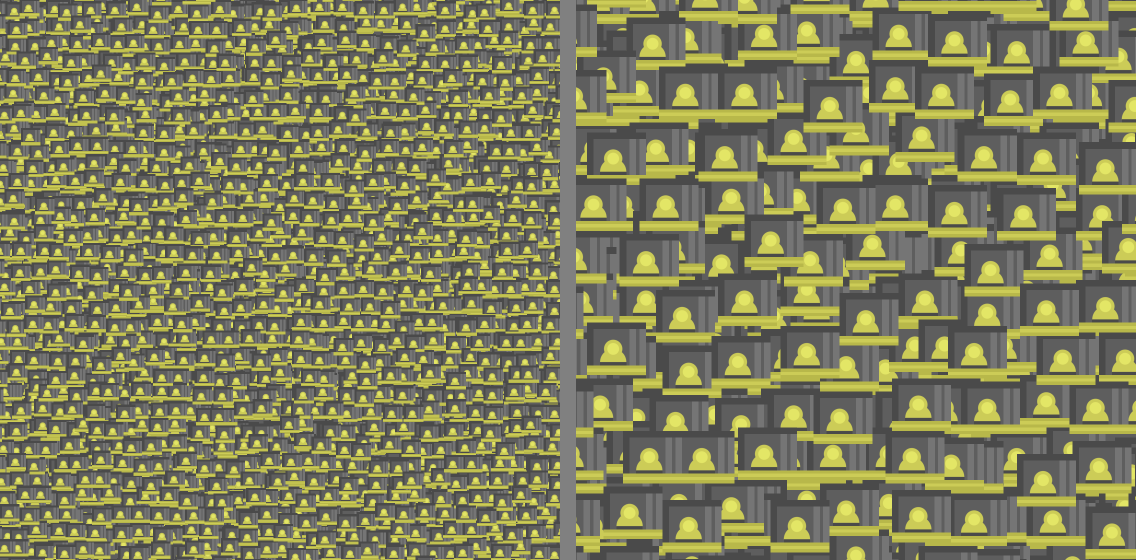
Left, the full canvas; right, a detail of the centre.
Write a Shadertoy shader that draws this pattern.

```glsl
const vec3 SHADOW = vec3(0.29);
const vec3 WALL   = vec3(0.37);
const vec3 PILLAR = vec3(0.46);
const vec3 OCHRE  = vec3(0.72, 0.72, 0.29);
const vec3 YELLOW = vec3(0.80, 0.80, 0.34);
const vec3 GLOW   = vec3(0.89, 0.90, 0.40);

const float UNITS = 512.0;            // layout units across the canvas
const vec2 TILE = vec2(18.0, 16.0);   // size of one tile
const vec2 CELL = vec2(19.0, 16.0);   // mean spacing of the tiles
const int LAYERS = 4;

vec3 hash3(vec3 p) {
    p = fract(p * vec3(0.1031, 0.1030, 0.0973));
    p += dot(p, p.yxz + 33.33);
    return fract((p.xxy + p.yxx) * p.zyx);
}

float gradientDot(vec2 corner, vec2 offset) {
    float angle = 6.2832 * hash3(vec3(corner, 7.0)).x;
    return dot(vec2(cos(angle), sin(angle)), offset);
}

float gradientNoise(vec2 p) {
    vec2 i = floor(p), f = fract(p);
    vec2 u = f * f * (3.0 - 2.0 * f);
    vec2 e = vec2(1.0, 0.0);
    float low  = mix(gradientDot(i, f), gradientDot(i + e, f - e), u.x);
    float high = mix(gradientDot(i + e.yx, f - e.yx), gradientDot(i + 1.0, f - 1.0), u.x);
    return mix(low, high, u.y);
}

// 1 inside the signed distance d, with an edge of the given softness
float cover(float d, float soft) {
    return 1.0 - smoothstep(-soft, soft, d);
}

float band(float x, float low, float high) {
    return step(low, x) * step(x, high);
}

// One tile: shaded niche, pillars on the right, glowing dome, striped ledge
vec3 tileColor(vec2 q, float soft) {
    vec3 color = WALL;
    color = mix(color, PILLAR, band(q.x, 13.0, 15.0) + band(q.x, 16.0, 18.0));
    color = mix(color, SHADOW, max(step(q.x, 2.0), step(14.0, q.y)));
    color = mix(color, SHADOW, band(q.x, 4.0, 12.0) * step(q.y, 4.0));

    vec2 c = q - vec2(8.0, 8.0);
    float head = length(c) - 2.8;
    float shoulders = max(length(vec2(c.x, c.y + 4.0)) - 4.0, 4.0 - q.y);
    color = mix(color, YELLOW, cover(min(head, shoulders), soft));
    color = mix(color, GLOW, cover(length(c) - 1.8, soft));

    vec3 ledge = mix(OCHRE, YELLOW, band(q.y, 1.0, 2.0));
    return mix(color, ledge, step(q.y, 3.0));
}

// Lower left corner of a scattered tile, snapped to the layout units
vec2 tileCorner(vec2 id, float shift, float layer, vec2 jitter) {
    vec2 center = (id + 0.5) * CELL + vec2(shift, 0.0);
    center += (jitter - 0.5) * vec2(13.0, 8.0);
    center.y += 6.0 * gradientNoise(center / 60.0 + layer * 17.3);
    return floor(center - 0.5 * TILE + 0.5);
}

// Colour of the uppermost tile at p; lower layers fill the gaps
vec3 scatter(vec2 p, float soft) {
    for (int n = 0; n < LAYERS; n++) {
        float layer = float(n);
        float topmost = -1.0;
        vec2 local = vec2(0.0);
        for (int j = -1; j <= 1; j++) {
            float row = floor(p.y / CELL.y) + float(j);
            float shift = CELL.x * hash3(vec3(row + 50.0, 3.0, layer)).x;
            float column = floor((p.x - shift) / CELL.x);
            for (int i = -1; i <= 1; i++) {
                vec2 id = vec2(column + float(i), row);
                vec3 h = hash3(vec3(id + 50.0, layer * 11.0 + 1.0));
                vec2 q = p - tileCorner(id, shift, layer, h.xy);
                bool inside = all(greaterThanEqual(q, vec2(0.0))) && all(lessThan(q, TILE));
                if (inside && h.z > topmost) {
                    topmost = h.z;
                    local = q;
                }
            }
        }
        if (topmost >= 0.0) return tileColor(local, soft);
    }
    return WALL;
}

void mainImage(out vec4 fragColor, in vec2 fragCoord) {
    float scale = UNITS / iResolution.y;
    vec3 color = vec3(0.0);
    // Four samples smooth the edges between tiles
    for (int k = 0; k < 4; k++) {
        vec2 offset = vec2(float(k % 2), float(k / 2)) * 0.5 - 0.25;
        color += scatter((fragCoord + offset) * scale, 0.4 * scale);
    }
    fragColor = vec4(color * 0.25, 1.0);
}
```
